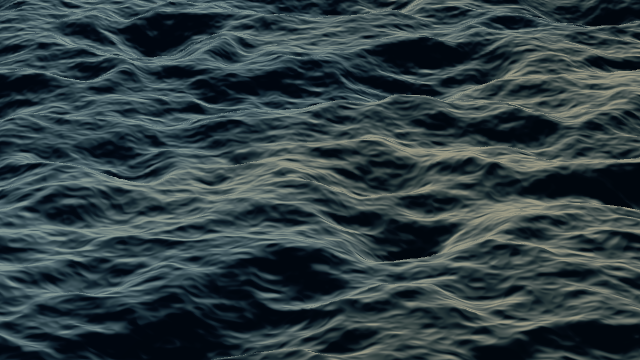
This texture is drawn by a WebGL 1 fragment shader. Its source:

```glsl
precision highp float;
uniform vec2 u_resolution;

#define HORIZON 2.0
#define FOCAL 3.5
#define WAVE_FREQ 2.6
#define WAVE_HEIGHT 0.154
#define LACUNARITY 1.8
#define GAIN 0.478
#define CREST 0.7
#define SOFTNESS 0.0014
#define DARK_SLOPE 0.92
#define TONE_STEP 0.155
#define PATCHINESS 1.3

const int COARSE = 4;
const int FINE = 6;

vec2 hashDirection(vec2 cell) {
  vec3 a = fract(cell.xyx * vec3(0.1031, 0.1030, 0.0973));
  a += dot(a, a.yzx + 33.33);
  return normalize(fract((a.xx + a.yz) * a.zy) * 2.0 - 0.999);
}

float gradientNoise(vec2 p) {
  vec2 i = floor(p), f = p - i;
  vec2 u = f * f * f * (f * (f * 6.0 - 15.0) + 10.0);
  vec2 e = vec2(1.0, 0.0);
  float a = dot(hashDirection(i), f);
  float b = dot(hashDirection(i + e.xy), f - e.xy);
  float c = dot(hashDirection(i + e.yx), f - e.yx);
  float d = dot(hashDirection(i + e.xx), f - e.xx);
  return mix(mix(a, b, u.x), mix(c, d, u.x), u.y);
}

// Sea surface: rotated octaves of lopsided ridges, always below zero
float seaHeight(vec2 p, int octaves) {
  vec2 q = (p + 20.0) * vec2(0.75, 1.15) * WAVE_FREQ;
  mat2 turn = LACUNARITY * mat2(0.85, 0.527, -0.527, 0.85);
  float amp = WAVE_HEIGHT, h = 0.0;
  for (int i = 0; i < FINE; i++) {
    if (i >= octaves) break;
    float n = gradientNoise(q);
    h += amp * mix(n, -sqrt(n * n + 0.003), CREST);
    q = turn * q + 7.3;
    amp *= GAIN;
  }
  return h;
}

// Walk the ray through the wave layer and return the ground point it hits
vec2 traceSea(vec3 ray) {
  float nearT = 1.0 / -ray.y;
  float stepT = 0.2 * nearT / 40.0;
  float t = nearT, lastGap = 0.1;
  for (int i = 0; i < 40; i++) {
    float gap = 1.0 + ray.y * t - seaHeight(ray.xz * t, COARSE);
    if (gap < 0.0) {
      t += stepT * gap / (lastGap - gap);
      break;
    }
    lastGap = gap;
    t += stepT;
  }
  return ray.xz * t;
}

// Dark water through grey teal to pale sky glint
vec3 waterRamp(float t) {
  vec3 c = mix(vec3(0.0, 0.025, 0.055), vec3(0.01, 0.04, 0.08), clamp(t + 1.0, 0.0, 1.0));
  c = mix(c, vec3(0.07, 0.14, 0.18), clamp(t, 0.0, 1.0));
  c = mix(c, vec3(0.18, 0.25, 0.27), clamp(t - 1.0, 0.0, 1.0));
  c = mix(c, vec3(0.29, 0.35, 0.37), clamp(t - 2.0, 0.0, 1.0));
  c = mix(c, vec3(0.41, 0.46, 0.46), clamp(t - 3.0, 0.0, 1.0));
  return mix(c, vec3(0.53, 0.56, 0.53), clamp(t - 4.0, 0.0, 1.3));
}

vec3 shadeSea(vec2 uv, float aspect) {
  vec3 ray = vec3(uv.x - 0.5 * aspect, uv.y - HORIZON, FOCAL) / FOCAL;
  vec2 p = traceSea(ray);

  // Slopes facing the viewer are dark, grazing ones mirror the sky
  vec2 e = vec2(0.0, SOFTNESS * p.y);
  float facing = (seaHeight(p + e, FINE) - seaHeight(p - e, FINE)) / (2.0 * e.y);
  float steepness = facing - ray.y + 0.6 * (0.42 + ray.y);
  float tone = (DARK_SLOPE - steepness) / TONE_STEP;

  // Broad calm and glossy patches, with a darker foreground
  float broad = gradientNoise(p * vec2(1.5, 2.2) + 41.0);
  tone += PATCHINESS * broad - 0.9 * (1.0 - smoothstep(0.0, 0.25, uv.y));

  float warmth = smoothstep(0.1, 0.9, uv.x / aspect + 0.5 * broad + 0.2 - 0.4 * uv.y);
  return waterRamp(tone) * mix(vec3(0.9, 1.0, 1.04), vec3(1.06, 1.01, 0.93), warmth);
}

void main() {
  float aspect = u_resolution.x / u_resolution.y;
  vec3 color = vec3(0.0);
  // Two samples soften the crest edges
  for (int k = 0; k < 2; k++) {
    vec2 offset = vec2(0.25, -0.25) * (float(k) * 2.0 - 1.0);
    color += 0.5 * shadeSea((gl_FragCoord.xy + offset) / u_resolution.y, aspect);
  }
  gl_FragColor = vec4(color, 1.0);
}
```
